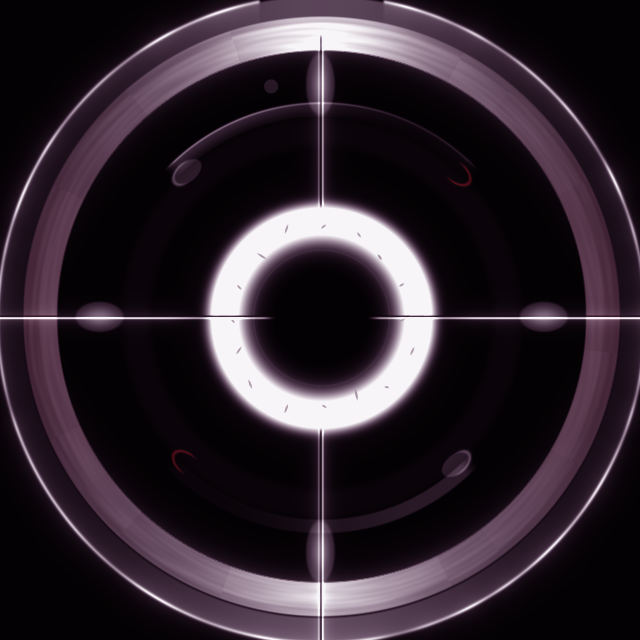
Write a WebGL 1 fragment shader that draws this background.

```glsl
precision highp float;
// Glowing concentric lens rings with a thin crosshair on black.

uniform vec2 u_resolution;

float hash(float n) {
  return fract(sin(n * 12.9898) * 43758.5);
}

vec2 gradientAt(vec2 cell) {
  float turn = 6.2832 * hash(dot(cell, vec2(1.0, 57.3)));
  return vec2(cos(turn), sin(turn));
}

float gradientNoise(vec2 p) {
  vec2 i = floor(p), f = fract(p), e = vec2(1.0, 0.0);
  vec2 u = f * f * f * (f * (f * 6.0 - 15.0) + 10.0);
  float low = mix(dot(gradientAt(i), f), dot(gradientAt(i + e), f - e), u.x);
  float high = mix(dot(gradientAt(i + e.yx), f - e.yx),
                   dot(gradientAt(i + 1.0), f - 1.0), u.x);
  return mix(low, high, u.y);
}

float glow(float d, float width) {
  return exp(-d * d / (width * width));
}

float between(float lo, float hi, float soft, float x) {
  return smoothstep(lo - soft, lo + soft, x) * (1.0 - smoothstep(hi - soft, hi + soft, x));
}

// Approximate signed distance to an axis-aligned ellipse.
float ellipse(vec2 p, vec2 radii) {
  return (length(p / radii) - 1.0) * min(radii.x, radii.y);
}

mat2 rotation(float a) {
  return mat2(cos(a), sin(a), -sin(a), cos(a));
}

void main() {
  float scale = min(u_resolution.x, u_resolution.y);
  vec2 p = (gl_FragCoord.xy - 0.5 * u_resolution) / scale - vec2(0.0026, 0.003);
  float soft = 0.8 / scale;
  float r = length(p);
  float angle = atan(p.y, p.x);
  float rise = p.y / max(r, 0.001);
  float pole = abs(rise);
  float top = step(0.0, p.y);
  float light = 0.015;
  float red = 0.0;

  // Wide outer band: pale at the poles, wine coloured at the sides
  float bandR = r - 0.005 * max(rise, 0.0);
  float band = between(0.413, 0.466, 0.002, bandR);
  float facet = hash(floor(angle * 5.0 + 0.6)) - 0.5;
  float streak = gradientNoise(vec2(r * 150.0, angle * 4.0));
  float sheen = 0.23 + 0.27 * pow(pole, 3.0) + mix(0.28, 0.5, top) * pow(pole, 18.0);
  sheen *= 1.0 + 0.12 * facet + 0.15 * streak;
  sheen += 0.07 * between(0.413, 0.441, 0.003, bandR) * (1.0 - pole);
  sheen *= mix(1.0, 0.82, smoothstep(0.452, 0.458, bandR + 0.008 * facet));
  light += band * sheen;
  red += band * 0.055 * (1.0 - pole * pole);
  light += 0.16 * pow(pole, 2.0) * exp(-abs(bandR - 0.413) / 0.015) * step(bandR, 0.413);

  // Hazy gap and bright outer rim, open at the top
  float rimR = length(p + vec2(0.0, 0.002));
  float rimGate = 1.0 - top * (1.0 - smoothstep(0.094, 0.1, abs(p.x)));
  light += between(0.466, 0.505, 0.003, rimR) * (0.07 + 0.27 * pow(pole, 6.0)) * (1.0 - band);
  float rim = rimR - 0.506;
  float rimSpark = 0.75 + 0.5 * gradientNoise(vec2(angle * 9.0, 2.5));
  light += rimGate * rimSpark * (0.75 * glow(rim, 0.0028) + 0.17 * exp(-abs(rim) / 0.014));

  // Faint inner track and broken arcs, brighter in opposite quadrants
  float lead = smoothstep(-0.16, 0.16, -p.x * sign(p.y));
  float arcGate = smoothstep(0.68, 0.74, pole);
  light += 0.025 * between(0.27, 0.31, 0.01, r);
  light += arcGate * between(0.315, 0.336, 0.002, r)
         * (0.025 + 0.12 * lead) * mix(1.0, smoothstep(0.312, 0.336, r) + 0.3, top);
  light += arcGate * top * (0.12 + 0.24 * lead) * glow(r - 0.336, 0.0018);

  // Tilted caps closing the arcs
  vec2 cap = rotation(0.7) * (abs(p) - vec2(0.21, 0.228));
  float capD = ellipse(cap, vec2(0.026, 0.015));
  float capLit = step(0.5, lead);
  light += capLit * (0.13 * (1.0 - smoothstep(-soft, soft, capD))
         + 0.22 * glow(capD, 0.0018) * smoothstep(-0.01, 0.02, cap.x + cap.y));
  red += (1.0 - capLit) * 0.28 * glow(capD, 0.0016) * smoothstep(-0.01, 0.01, cap.x);
  light += 0.13 * (1.0 - smoothstep(-soft, soft, length(p - vec2(-0.079, 0.362)) - 0.011));

  // Central ring: hot core with a long inward falloff
  float core = r - 0.153;
  float ring = core < 0.0 ? glow(min(core + 0.013, 0.0), 0.022)
                          : glow(max(core - 0.013, 0.0), 0.014);
  light += 0.96 * ring;
  light += 0.18 * between(0.105, 0.16, 0.035, r);
  light += 0.13 * exp(-max(r - 0.17, 0.0) / 0.016) * step(0.16, r);
  light += 0.04 * glow(r - 0.106, 0.0015);

  // Small scratches spaced around the central ring
  for (int i = 0; i < 16; i++) {
    float n = float(i);
    float a = n * 0.3927 + 0.1 * (hash(n + 3.0) - 0.5);
    vec2 q = p - (0.13 + 0.026 * hash(n)) * vec2(cos(a), sin(a));
    q = rotation(3.0 * hash(n + 8.0)) * q;
    float mark = ellipse(q, vec2(0.0018, 0.003 + 0.005 * hash(n + 5.0)));
    light = mix(light, 0.48, 0.65 * (1.0 - smoothstep(-0.001, 0.0012, mark)));
  }

  // Crosshair with dark hairlines beside its bright strokes
  float across = smoothstep(0.07, 0.095, abs(p.x));
  float upright = smoothstep(0.17, 0.18, abs(p.y)) * (1.0 - top * smoothstep(0.436, 0.444, p.y));
  float wide = smoothstep(0.17, 0.25, abs(p.x));
  light += 0.17 * across * wide * exp(-abs(p.y) / 0.008);
  light += 0.22 * upright * exp(-abs(p.x) / 0.009);
  light *= 1.0 - 0.85 * across * glow(p.y - 0.0025, 0.0016);
  light *= 1.0 - 0.75 * upright * glow(p.x + 0.001, 0.0015);
  light += across * mix(0.6, 0.8, wide) * glow(p.y, 0.0018);
  light += upright * (0.5 * glow(p.x - 0.0018, 0.0016) + 0.25 * glow(p.x + 0.0045, 0.0015));

  // Translucent beads on the four arms
  float sideBead = ellipse(vec2(abs(p.x) - 0.347, p.y - 0.002), vec2(0.038, 0.024));
  float poleBead = ellipse(vec2(p.x + 0.002, abs(p.y) - 0.365), vec2(0.023, 0.049));
  float bead = min(sideBead, poleBead);
  light += (1.0 - smoothstep(-0.003, 0.002, bead)) * (0.15 + 0.24 * smoothstep(0.0, -0.022, bead));

  // Map light to a violet-tinted white
  light = clamp(light, 0.0, 0.97);
  vec3 color = pow(vec3(light), vec3(1.0, 1.27, 1.02));
  color += red * vec3(1.0, 0.15, 0.25);
  gl_FragColor = vec4(color, 1.0);
}
```
